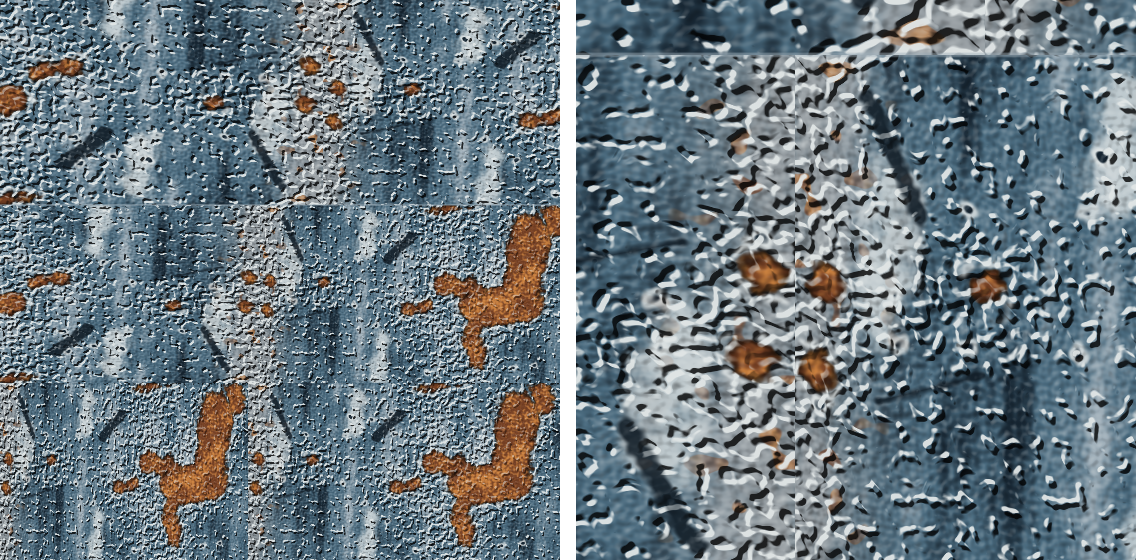
Left: the whole. Right: its middle third, enlarged.
This texture is drawn by a three.js fragment shader. Its source:

```glsl
// Weathered blue paint in a collage of six panels, two across and three down.
// Each panel crops, scales or half-turns one sheet, built from gradient noise
// streaks, embossed paint chips and rust areas made of distorted capsules.
varying vec2 vUv;

const vec3 DEEP = vec3(0.09, 0.15, 0.20);
const vec3 BLUE = vec3(0.29, 0.42, 0.50);
const vec3 PALE = vec3(0.63, 0.69, 0.73);
const vec3 WARM_GREY = vec3(0.55, 0.55, 0.55);
const vec3 WHITE = vec3(0.88, 0.90, 0.90);
const vec3 RUST = vec3(0.46, 0.25, 0.14);
const vec3 OCHRE = vec3(0.80, 0.51, 0.25);
const float ROW_LOW = 0.3164;
const float ROW_HIGH = 0.634;
const float SHEET_UNIT = 0.3125;

float hash(vec2 p) {
  return fract(sin(dot(p, vec2(127.1, 311.7))) * 43758.5);
}

vec2 gradient(vec2 cell) {
  float a = 6.2832 * hash(cell);
  return vec2(cos(a), sin(a));
}

float gnoise(vec2 p) {
  vec2 i = floor(p), f = fract(p), e = vec2(1.0, 0.0);
  vec2 u = f * f * f * (f * (f * 6.0 - 15.0) + 10.0);
  float low = mix(dot(gradient(i), f), dot(gradient(i + e.xy), f - e.xy), u.x);
  float high = mix(dot(gradient(i + e.yx), f - e.yx), dot(gradient(i + e.xx), f - e.xx), u.x);
  return mix(low, high, u.y);
}

float fbm(vec2 p) {
  float sum = 0.0, amp = 0.6;
  for (int i = 0; i < 4; i++) {
    sum += amp * gnoise(p);
    p = p * 2.03 + 17.3;
    amp *= 0.5;
  }
  return sum;
}

float bump(float x, float centre, float width) {
  float t = (x - centre) / width;
  return exp(-t * t);
}

float capsule(vec2 p, vec2 a, vec2 b, float r) {
  vec2 d = b - a;
  return length(p - a - d * clamp(dot(p - a, d) / dot(d, d), 0.0, 1.0)) - r;
}

// Sheet coordinates: x across, y down from the sheet's corner
vec2 place(vec2 p, vec2 corner, vec2 scale, float turn) {
  return (p - corner) * vec2(turn, -turn) / (scale * SHEET_UNIT);
}

vec2 panel(vec2 p) {
  if (p.y > ROW_HIGH) return p.x < 0.577
    ? place(p, vec2(0.577, ROW_HIGH), vec2(1.70, 1.32), -1.0)
    : place(p, vec2(0.577, 1.0), vec2(1.385, 1.157), 1.0);
  if (p.y > ROW_LOW) return p.x < 0.4635
    ? place(p, vec2(0.4635, ROW_LOW), vec2(1.34, 1.0), -1.0)
    : place(p, vec2(0.4635, ROW_HIGH), vec2(1.0), 1.0);
  return p.x < 0.443
    ? place(p, vec2(0.0, ROW_LOW), vec2(0.8, 1.0), 1.0)
    : place(p, vec2(0.443, ROW_LOW), vec2(1.0), 1.0);
}

float rustDistance(vec2 q) {
  float d = capsule(q, vec2(1.55, 0.16), vec2(1.50, 0.50), 0.12);
  d = min(d, capsule(q, vec2(1.66, 0.06), vec2(1.68, 0.13), 0.06));
  d = min(d, capsule(q, vec2(1.50, 0.56), vec2(1.25, 0.60), 0.11));
  d = min(d, capsule(q, vec2(1.05, 0.46), vec2(1.25, 0.50), 0.06));
  d = min(d, capsule(q, vec2(1.22, 0.68), vec2(1.23, 0.88), 0.05));
  d = min(d, capsule(q, vec2(0.82, 0.61), vec2(0.96, 0.57), 0.028));
  d = min(d, capsule(q, vec2(1.00, 0.03), vec2(1.20, 0.02), 0.02));
  d = min(d, length(q - vec2(0.36, 0.445)) - 0.026);
  d = min(d, length(q - vec2(0.06, 0.43)) - 0.028);
  d = min(d, length(q - vec2(0.05, 0.59)) - 0.026);
  return d + 0.075 * fbm(q * 9.0) + 0.015 * gnoise(q * 42.0);
}

// Raised paint chips over fine grain
float relief(vec2 q, float wear) {
  vec2 w = q + 0.012 * vec2(gnoise(q * 30.0), gnoise(q * 30.0 + 9.0));
  float chips = gnoise(w * 36.0) + 0.5 * gnoise(w * 68.0) - mix(0.46, 0.02, wear);
  return smoothstep(-0.13, 0.13, chips) + 0.22 * gnoise(q * 85.0) + wear * fbm(q * 17.0);
}

void main() {
  vec2 q = panel(vUv);
  float rust = rustDistance(q);
  float column = bump(q.x, 0.03, 0.12);
  float patchy = fbm(q * 5.0 + 3.0);

  // Streaked paint, from dark to pale
  float streak = gnoise(vec2(q.x * 13.0, q.y * 1.6)) + 0.5 * gnoise(vec2(q.x * 48.0, q.y * 5.0));
  float tone = 0.44 + 0.35 * column - 0.20 * bump(q.x, 0.31, 0.14) + 0.16 * bump(q.x, 0.57, 0.08)
    + 0.18 * bump(q.x, 1.10, 0.40) + 0.45 * streak + 0.40 * patchy + 0.2 * gnoise(q * 65.0);
  vec3 col = mix(DEEP, BLUE, smoothstep(0.0, 0.48, tone));
  col = mix(col, PALE, smoothstep(0.42, 0.95, tone));
  col = mix(col, WARM_GREY, 0.55 * column);

  // Bleached runs and pits
  float run = min(capsule(q, vec2(0.63, 0.08), vec2(0.61, 0.27), 0.025),
    capsule(q, vec2(0.19, 0.25), vec2(0.16, 0.49), 0.025));
  run = min(run, capsule(q, vec2(0.70, 0.76), vec2(0.68, 1.0), 0.02)) + 0.07 * fbm(q * 15.0);
  col = mix(col, WHITE, 0.75 * (1.0 - smoothstep(-0.01, 0.05, run)));
  vec2 cell = floor(q * 8.0);
  vec2 jitter = 0.3 + 0.4 * vec2(hash(cell + 4.0), hash(cell + 8.0));
  float pit = length(fract(q * 8.0) - jitter) + 0.12 * gnoise(q * 40.0);
  float pitted = step(0.68, hash(cell));
  col = mix(col, WHITE, pitted * 0.8 * (1.0 - smoothstep(0.10, 0.20, pit)));
  col = mix(col, DEEP, pitted * (1.0 - smoothstep(0.03, 0.09, pit)));

  // Dark scrapes
  float scrape = min(capsule(q, vec2(0.735, 0.31), vec2(0.87, 0.18), 0.026),
    capsule(q, vec2(0.14, 0.08), vec2(0.24, 0.31), 0.012));
  scrape = min(scrape, capsule(q, vec2(0.16, 0.66), vec2(0.36, 0.61), 0.003));
  scrape += 0.010 * gnoise(q * 45.0);
  float scraped = 1.0 - smoothstep(-0.004, 0.008, scrape);
  col = mix(col, DEEP * 0.75, 0.88 * scraped);

  // Bare rust, small flecks and the shadow under the paint edge
  float bare = 1.0 - smoothstep(-0.006, 0.006, rust);
  float fleck = smoothstep(0.30, 0.38, gnoise(q * 19.0 + 5.0)) * column;
  vec3 metal = mix(RUST, OCHRE, smoothstep(-0.25, 0.45, fbm(q * 8.0) + 0.7 * gnoise(q * 62.0)));
  col = mix(col, metal, max(bare, 0.7 * fleck));
  col *= 1.0 - 0.55 * bump(rust, -0.004, 0.010);

  // Embossed light, strongest where the paint flakes
  float wear = 0.22 + 0.6 * column + 0.5 * patchy + 0.55 * bump(q.x, 1.05, 0.28)
    + 0.65 * bump(length((q - vec2(0.38, 0.46)) * vec2(0.7, 1.3)), 0.0, 0.11)
    + 0.6 * bump(rust, 0.03, 0.06);
  wear = clamp(wear, 0.08, 1.0);
  float lit = relief(q, wear) - relief(q + vec2(-0.006, -0.009), wear);
  lit *= mix(1.0, 0.4, max(bare, scraped));
  col *= 1.0 - 0.8 * clamp(-lit * 1.3, 0.0, 1.0);
  col = mix(col, WHITE, clamp(lit * 1.15, 0.0, 0.95));
  float rim = bump(rust, 0.016, 0.010) * smoothstep(-0.1, 0.2, gnoise(q * 24.0));
  col = mix(col, WHITE, 0.75 * rim);

  // Pale seam below the top row
  col = mix(col, PALE, 0.5 * (1.0 - smoothstep(0.0005, 0.002, abs(vUv.y - ROW_HIGH))));
  gl_FragColor = vec4(col, 1.0);
}
```
